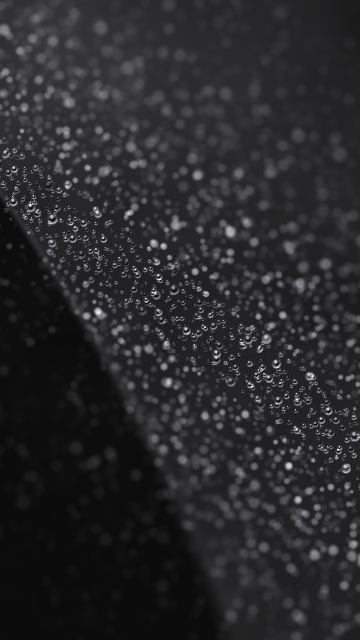
Give the GLSL for this texture, as a Shadertoy shader.

```glsl
#define FOCUS_HEIGHT 1.30
#define FOCUS_SLOPE 0.77
#define BLUR_RATE 0.038
#define MAX_BLUR 0.017
#define FABRIC_LIGHT 0.135
#define SHADOW_LIGHT 0.042
#define DROP_LIGHT 1.0
#define THREAD_PITCH 0.009
#define TINT vec3(0.985, 0.985, 1.03)

float hash(vec2 p) {
    return fract(sin(dot(p, vec2(127.1, 311.7))) * 43758.5453);
}

float noise(vec2 p) {
    vec2 i = floor(p), f = fract(p);
    f = f * f * (3.0 - 2.0 * f);
    return mix(mix(hash(i), hash(i + vec2(1, 0)), f.x),
               mix(hash(i + vec2(0, 1)), hash(i + vec2(1, 1)), f.x), f.y);
}

// Signed distance from the diagonal plane of focus
float focusDistance(vec2 p) {
    return (p.y - FOCUS_HEIGHT + FOCUS_SLOPE * p.x) / length(vec2(1.0, FOCUS_SLOPE));
}

// Signed distance from the curved fold, positive on the lit cloth
float foldDistance(vec2 p) {
    return (p.x - 0.637 + 0.339 * p.y + 0.1435 * p.y * p.y) * 0.87;
}

float glow(vec2 p, vec2 centre, vec2 size) {
    vec2 q = (p - centre) / size;
    return exp(-dot(q, q));
}

// Sharp bead: x is reflected light, y is coverage
vec2 bead(vec2 q, float edge) {
    float len = length(q);
    float disc = 1.0 - smoothstep(1.0 - edge, 1.0 + edge, len);
    float rim = smoothstep(0.35, 0.85, len) * disc;
    float crescent = rim * smoothstep(-0.1, 0.8, dot(q, vec2(0.3, -0.95)));
    float glint = 1.0 - smoothstep(0.15, 0.55, length(q - vec2(-0.15, 0.4)));
    return vec2(0.2 * rim + 0.6 * crescent + 0.85 * glint, disc);
}

// One jittered grid of drops: x is added light, y is remaining backdrop
vec2 dropLayer(vec2 p, float cell, float angle, float seed) {
    mat2 turn = mat2(cos(angle), sin(angle), -sin(angle), cos(angle));
    vec2 home = floor(turn * p / cell);
    vec2 result = vec2(0.0, 1.0);
    for (int j = -1; j <= 1; j++)
    for (int i = -1; i <= 1; i++) {
        vec2 id = home + vec2(i, j);
        vec2 key = id + seed;
        vec2 jitter = vec2(hash(key), hash(key + 41.3));
        vec2 centre = ((id + 0.15 + 0.7 * jitter) * cell) * turn;
        float depth = focusDistance(centre);
        float lit = smoothstep(-0.015, 0.015, foldDistance(centre));
        float density = mix(0.2, 0.22 + 0.5 * exp(-depth * depth * 9.0), lit);
        if (hash(key + 17.9) > density) continue;

        float size = hash(key + 73.7);
        float power = hash(key + 97.1);
        float radius = cell * mix(0.14, 0.29, size * size);
        float blurred = radius + min(abs(depth) * BLUR_RATE, MAX_BLUR);
        float sharp = 1.0 - smoothstep(0.04, 0.13, abs(depth));
        float falloff = depth > 0.0 ? 3.2 : 2.2;
        float gain = exp(-depth * depth * falloff) * mix(0.42, 1.0, lit);
        vec2 offset = p - centre;

        vec2 lens = bead(offset / radius, 1.0 / (iResolution.x * radius));
        float soft = 1.0 - smoothstep(0.25, 1.0, length(offset) / blurred);
        float bokeh = soft * (0.13 + 1.0 * power * power * power) * radius / blurred;
        result.x += gain * mix(bokeh, lens.x * (0.35 + 0.85 * power), sharp);
        result.y *= 1.0 - 0.5 * lens.y * sharp;
    }
    return result;
}

void mainImage(out vec4 fragColor, in vec2 fragCoord) {
    vec2 p = fragCoord / iResolution.x;
    float depth = focusDistance(p);
    float fold = foldDistance(p);
    float softness = 0.008 + 0.045 * abs(depth);

    // Broad light on the cloth
    float cloth = FABRIC_LIGHT + 0.025 * (noise(p * 9.0) - 0.5);
    cloth += 0.075 * glow(p, vec2(0.12, 1.62), vec2(0.3, 0.28));
    cloth += 0.03 * glow(p, vec2(0.6, 1.5), vec2(0.4, 0.3));
    cloth -= 0.05 * glow(p, vec2(1.05, 1.8), vec2(0.2, 0.2));
    cloth -= 0.015 * glow(p, vec2(0.95, 0.95), vec2(0.25, 0.2));

    // Woven threads where the cloth is in focus
    float across = p.x - 0.3 * p.y + 0.005 * noise(p * 60.0);
    float thread = sin(across / THREAD_PITCH * 6.2832);
    thread *= 0.2 + 0.8 * noise(vec2(across * 150.0, p.y * 45.0));
    cloth += 0.03 * thread * exp(-depth * depth * 180.0);

    // Shadowed underside, soft fold and its pale rim
    float shade = SHADOW_LIGHT + 0.02 * noise(p * 6.0) * smoothstep(0.0, 0.9, p.y);
    float light = mix(shade, cloth, smoothstep(-softness, softness, fold));
    float rim = (fold - softness * 0.5) / (softness * 0.8);
    light += 0.055 * exp(-rim * rim) * exp(-depth * depth * 3.0);

    // Drops of four sizes
    vec2 drops = vec2(0.0, 1.0);
    for (int k = 0; k < 4; k++) {
        float n = float(k);
        vec2 layer = dropLayer(p, 0.024 + 0.009 * n, 0.4 + 0.9 * n, 31.0 * n + 5.0);
        drops = vec2(drops.x + layer.x, drops.y * layer.y);
    }
    light = light * drops.y + DROP_LIGHT * drops.x / (1.0 + 0.35 * drops.x);
    fragColor = vec4(clamp(light * TINT, 0.0, 1.0), 1.0);
}
```
